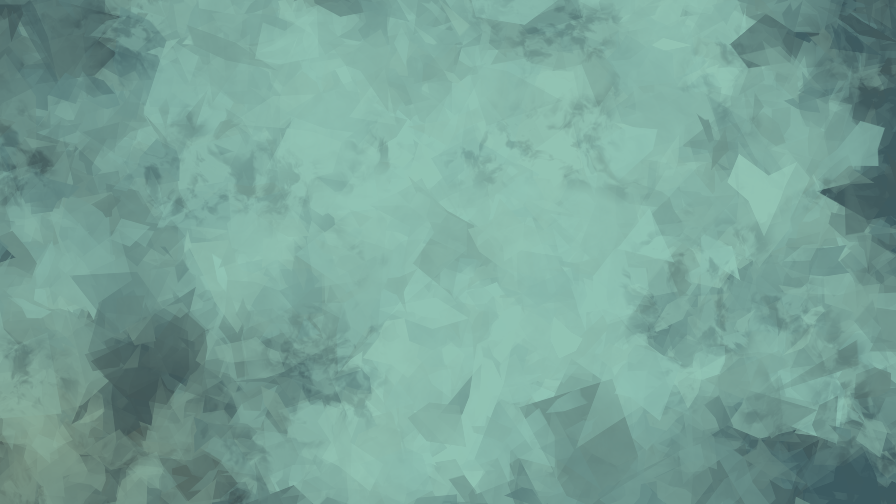
This background is drawn by a Shadertoy shader. Its source:

```glsl
// Painterly teal backdrop: a broad light-to-dark tone field, overlaid with
// layers of translucent spiky shards. Each shard takes its tone from the field
// at its own centre; a final veil of fine noise adds smoky smudges.

const float TAU = 6.2831853;
const vec3 DARK_TEAL = vec3(0.265, 0.375, 0.385);
const vec3 LIGHT_TEAL = vec3(0.556, 0.752, 0.695);
const vec3 HUE_SHIFT = vec3(-0.035, 0.0, 0.025);   // towards blue
const vec3 WARM_SHIFT = vec3(0.03, -0.01, -0.04);  // lower left corner
const vec2 LIGHT_CENTRE = vec2(0.42, 0.72);
const vec2 SHADE_CENTRE = vec2(0.28, 0.24);
const int LAYERS = 18;
const float LARGEST_CELL = 0.21;
const float SMALLEST_CELL = 0.04;
const float SHARD_CHANCE = 0.6;
const float SHARD_CONTRAST = 0.85;
const float NOISE_CONTRAST = 2.0;
const float SMUDGE_DEPTH = 0.3;

float hash(vec2 p) {
    vec3 q = fract(p.xyx * 0.1031);
    q += dot(q, q.yzx + 33.33);
    return fract((q.x + q.y) * q.z);
}

vec4 hash4(vec2 p) {
    vec4 q = fract(p.xyxy * vec4(0.1031, 0.1030, 0.0973, 0.1099));
    q += dot(q, q.wzxy + 33.33);
    return fract((q.xxyz + q.yzzw) * q.zywx);
}

float valueNoise(vec2 p) {
    vec2 i = floor(p), f = fract(p);
    f = f * f * (3.0 - 2.0 * f);
    return mix(mix(hash(i), hash(i + vec2(1, 0)), f.x),
               mix(hash(i + vec2(0, 1)), hash(i + vec2(1, 1)), f.x), f.y);
}

float fbm(vec2 p) {
    float sum = 0.0, weight = 1.0, total = 0.0;
    for (int i = 0; i < 4; i++) {
        sum += weight * valueNoise(p);
        total += weight;
        p = mat2(1.6, 1.2, -1.2, 1.6) * p + 17.3;
        weight *= 0.58;
    }
    return sum / total;
}

// Gaussian pool in 0..1 canvas coordinates
float pool(vec2 uv, vec2 centre, float radius) {
    vec2 d = (uv - centre) / radius;
    return exp(-dot(d, d));
}

// Broad tone: 0 is dark, 1 is light; p is in canvas heights
float toneField(vec2 p, float aspect) {
    vec2 uv = p / vec2(aspect, 1.0);
    vec2 edge = abs(uv - vec2(0.5, 0.58)) * 2.0;
    float core = pool(uv, LIGHT_CENTRE, 0.26);
    float tone = 0.96 - dot(edge * edge * edge, vec2(0.5, 0.2));
    tone -= 0.3 * pool(uv, SHADE_CENTRE, 0.2);
    tone += NOISE_CONTRAST * (fbm(p * 4.6 + 4.7) - 0.5) * (1.0 - 0.75 * core);
    return clamp(tone + 0.05 * core, 0.0, 1.0);
}

// Inner distance to a star-shaped polygon with random corner radii
float jaggedPolygon(vec2 q, float corners, vec2 seed) {
    float turn = (atan(q.y, q.x) / TAU + 0.5) * corners;
    float k = min(floor(turn), corners - 1.0);
    float next = mod(k + 1.0, corners);
    vec2 ang = (vec2(k, k + 1.0) / corners - 0.5) * TAU;
    vec2 a = vec2(cos(ang.x), sin(ang.x)) * mix(0.15, 1.0, hash(seed + k * 7.13));
    vec2 b = vec2(cos(ang.y), sin(ang.y)) * mix(0.15, 1.0, hash(seed + next * 7.13));
    vec2 e = normalize(b - a), r = q - a;
    return e.x * r.y - e.y * r.x;
}

// Blends one grid of shards over paint = (tone, hue)
vec2 shardLayer(vec2 paint, vec2 p, float cell, float id, float aspect) {
    vec2 home = floor(p / cell);
    for (int j = -1; j <= 1; j++)
    for (int i = -1; i <= 1; i++) {
        vec2 corner = home + vec2(i, j);
        vec2 seed = corner + id * vec2(37.0, 61.0) + 90.0;
        vec4 place = hash4(seed), look = hash4(seed + 211.0);
        if (place.w > SHARD_CHANCE) continue;
        vec2 centre = (corner + place.xy) * cell;
        float angle = TAU * hash(seed + 503.0);
        float c = cos(angle), s = sin(angle);
        vec2 q = mat2(c, -s, s, c) * (p - centre) / cell;
        float stretch = 1.0 + 2.5 * look.x * look.x;
        q.y *= stretch;
        if (dot(q, q) > 1.0) continue;

        float corners = 3.0 + floor(look.y * 7.0);
        float blur = stretch / (iResolution.y * cell);
        float cover = smoothstep(-0.5 * blur, 0.5 * blur, jaggedPolygon(q, corners, seed));
        if (cover <= 0.0) continue;
        float fade = mix(0.45, 1.0, smoothstep(-0.8, 0.2, q.x));
        float tone = toneField(centre, aspect);
        float spread = SHARD_CONTRAST * mix(1.0, 0.3, tone);
        vec2 pigment = vec2(tone + (look.z - 0.5) * spread, look.w - 0.5);
        paint = mix(paint, pigment, cover * fade * mix(0.35, 0.85, place.z));
    }
    return paint;
}

void mainImage(out vec4 fragColor, in vec2 fragCoord) {
    vec2 p = fragCoord / iResolution.y;
    float aspect = iResolution.x / iResolution.y;
    vec2 warp = vec2(fbm(p * 8.0), fbm(p * 8.0 + 31.0)) - 0.5;
    vec2 paint = vec2(toneField(p + 0.1 * warp, aspect), 0.0);

    // Layer sizes alternate so large facets also cover small ones
    for (int i = 0; i < LAYERS; i++) {
        float size = fract(float(i) * 0.618);
        float cell = mix(LARGEST_CELL, SMALLEST_CELL, size);
        paint = shardLayer(paint, p, cell, float(i) + 1.0, aspect);
    }

    // Smoky smudges
    float smoke = fbm(p * 32.0 + warp * 3.0 + 12.0);
    float patches = smoothstep(0.52, 0.75, fbm(p * 4.5 + 83.0));
    paint.x -= SMUDGE_DEPTH * smoothstep(0.42, 0.7, smoke) * patches;
    paint.x += 0.08 * (smoke - 0.5);

    float tone = clamp(paint.x, -0.05, 1.03);
    vec3 colour = mix(DARK_TEAL, LIGHT_TEAL, tone);
    colour += HUE_SHIFT * paint.y * (1.0 - 0.6 * tone);
    colour += WARM_SHIFT * pool(p / vec2(aspect, 1.0), vec2(0.03, 0.1), 0.22);
    fragColor = vec4(colour, 1.0);
}
```
